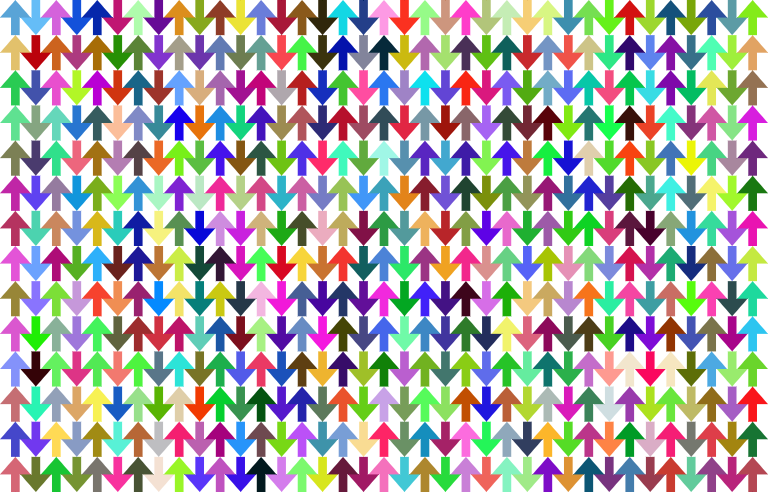
This pattern is drawn by a Shadertoy shader. Its source:

```glsl
// Interlocking block arrows, alternately pointing up and down, on white.
// Each arrow is a signed distance (triangle head plus stem) filled with a
// colour hashed from its grid cell; nearby arrows are summed by coverage.

const float COLUMNS    = 37.0;  // arrows across
const float ROWS       = 14.0;  // arrows down
const float HEAD_HALF  = 0.75;  // half width of the head, in column pitches
const float STEM_HALF  = 0.212; // half width of the stem, in column pitches
const float HEAD_SHARE = 0.5;   // part of the height taken by the head
const uint  SEED       = 71u;
const vec3  PAPER      = vec3(1.0);

// Integer hash giving an even spread over the RGB cube
vec3 cellColour(ivec2 cell) {
    uvec3 v = uvec3(uint(cell.x + 64), uint(cell.y + 64), SEED);
    v = v * 1664525u + 1013904u;
    for (int i = 0; i < 2; i++) {
        v.x += v.y * v.z;
        v.y += v.z * v.x;
        v.z += v.x * v.y;
        v ^= v >> 16u;
    }
    return vec3(v & 255u) / 255.0;
}

// Signed distance to an upward arrow centred at the origin
float arrowDistance(vec2 p, float halfHeight) {
    p.x = abs(p.x);
    float headLength = 2.0 * halfHeight * HEAD_SHARE;
    float headBase = halfHeight - headLength;
    vec2 slopeNormal = normalize(vec2(headLength, HEAD_HALF));
    float slope = dot(p - vec2(0.0, halfHeight), slopeNormal);
    float head = max(slope, headBase - p.y);
    float stemTop = headBase + 0.3 * headLength;
    float stem = max(p.x - STEM_HALF, max(p.y - stemTop, -halfHeight - p.y));
    return min(head, stem);
}

void mainImage(out vec4 fragColor, in vec2 fragCoord) {
    // One unit is one column pitch; the outer heads touch the canvas sides
    float pitch = iResolution.x / (COLUMNS - 1.0 + 2.0 * HEAD_HALF);
    float rowHeight = iResolution.y / (ROWS * pitch);
    vec2 p = fragCoord / pitch;
    ivec2 home = ivec2(floor(vec2(p.x - HEAD_HALF + 0.5, p.y / rowHeight)));

    vec3 colour = PAPER;
    for (int dy = -1; dy <= 1; dy++) {
        for (int dx = -1; dx <= 1; dx++) {
            ivec2 cell = home + ivec2(dx, dy);
            if (cell.x < 0 || cell.x >= int(COLUMNS)) continue;
            vec2 centre = vec2(float(cell.x) + HEAD_HALF,
                               (float(cell.y) + 0.5) * rowHeight);
            vec2 q = p - centre;
            if ((cell.x & 1) == 1) q.y = -q.y; // odd columns point down
            float d = arrowDistance(q, 0.5 * rowHeight);
            float coverage = clamp(0.5 - d * pitch, 0.0, 1.0);
            colour += coverage * (cellColour(cell) - PAPER);
        }
    }
    fragColor = vec4(clamp(colour, 0.0, 1.0), 1.0);
}
```
